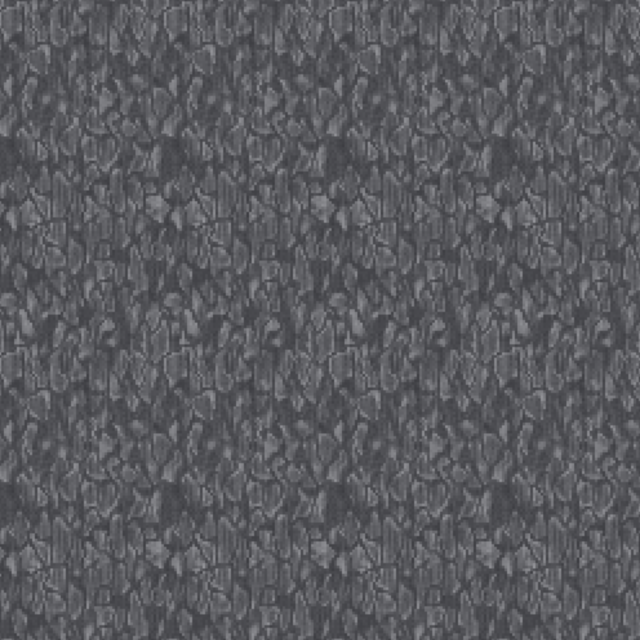
Write a Shadertoy shader that draws this texture.

```glsl
float hash(vec2 p) {
    vec3 q = fract(vec3(p.xyx) * 0.1031);
    q += dot(q, q.yzx + 33.33);
    return fract((q.x + q.y) * q.z);
}

// Value noise that repeats after the given period
float noise(vec2 p, vec2 period, float seed) {
    vec2 i = floor(p), f = fract(p);
    f = f * f * (3.0 - 2.0 * f);
    vec2 a = mod(i, period) + seed, b = mod(i + 1.0, period) + seed;
    return mix(mix(hash(a), hash(vec2(b.x, a.y)), f.x),
               mix(hash(vec2(a.x, b.y)), hash(b), f.x), f.y);
}

// Boxy, upright cells: x = distance to the border in grains, y = cell random
vec2 barkCells(vec2 grain) {
    vec2 count = vec2(10.0, 11.0);
    vec2 warp = vec2(noise(grain / 4.0, vec2(16, 32), 5.0),
                     noise(grain / 4.0, vec2(16, 32), 91.0)) - 0.5;
    vec2 p = grain / vec2(64, 128) * count + warp * vec2(0.5, 0.4);
    vec2 home = floor(p);
    float nearest = 9.0, second = 9.0, id = 0.0;
    for (int y = -1; y <= 1; y++)
    for (int x = -1; x <= 1; x++) {
        vec2 cell = home + vec2(x, y);
        vec2 key = mod(cell, count);
        vec2 jitter = vec2(hash(key + 17.0), hash(key + 43.0));
        float stretch = mix(0.75, 1.5, hash(key + 71.0));
        vec2 v = (cell + jitter - p) * vec2(stretch, 1.0 / stretch);
        v *= v;
        float d = sqrt(sqrt(dot(v, v) + 1e-6));
        if (d < nearest) {
            second = nearest;
            nearest = d;
            id = hash(key + 113.0);
        } else {
            second = min(second, d);
        }
    }
    return vec2((second - nearest) * 3.8, id);
}

// Brightness of one grain of the repeating tile
float grainTone(vec2 grain) {
    grain = mod(grain, vec2(64, 128));
    vec2 cell = barkCells(grain);
    float streak = noise(grain / vec2(1, 8), vec2(64, 16), 7.0) - 0.5;
    float broken = noise(grain / vec2(2, 4), vec2(32, 32), 151.0);
    float depth = noise(grain / vec2(4, 8), vec2(16, 16), 201.0);
    float speck = hash(grain + 307.0) - 0.5;

    // Flat faces with a thin, broken bright rim inside a dark groove
    float face = 0.35 + 0.025 * (cell.y - 0.5) + 0.11 * streak;
    float rim = smoothstep(0.4, 0.9, cell.x) * (1.0 - smoothstep(1.2, 1.9, cell.x));
    face += rim * 0.16 * smoothstep(0.15, 0.85, broken);
    float groove = 1.0 - smoothstep(0.3, 0.95, cell.x);
    float tone = mix(face, 0.283 + 0.05 * streak, groove * mix(0.6, 1.1, depth));
    return tone + 0.05 * speck;
}

void mainImage(out vec4 fragColor, in vec2 fragCoord) {
    vec2 uv = fragCoord / iResolution.xy;

    // Softly blended grain grid
    vec2 p = uv * vec2(248, 237);
    vec2 i = floor(p), f = smoothstep(0.08, 0.92, fract(p));
    float tone = mix(mix(grainTone(i), grainTone(i + vec2(1, 0)), f.x),
                     mix(grainTone(i + vec2(0, 1)), grainTone(i + 1.0), f.x), f.y);

    // Cool slate grey
    vec3 slate = vec3(tone) + vec3(0.0, 0.002, 0.02);
    fragColor = vec4(clamp(slate, 0.0, 1.0), 1.0);
}
```
